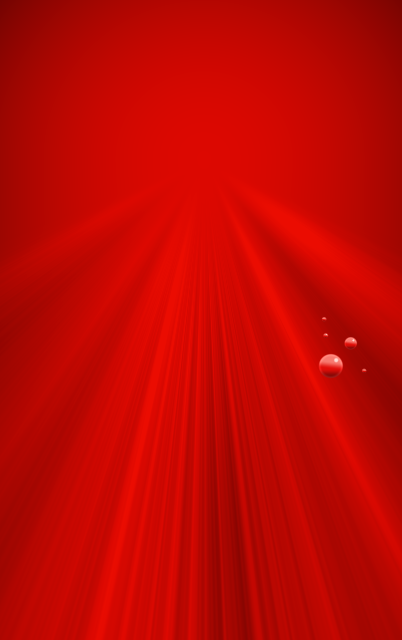
Reproduce this background procedurally as a WebGL 1 fragment shader.

```glsl
precision highp float;
// Red backdrop: a soft glow, a fan of light rays falling from it, and five glossy bubbles.
uniform vec2 u_resolution;

const vec2 APEX = vec2(0.319, 0.753);

float hash(float n) {
  n = fract(n * 0.1031);
  n *= n + 33.33;
  return fract(n * (n + n));
}

float noise(float x) {
  float cell = floor(x);
  float f = fract(x);
  return mix(hash(cell), hash(cell + 1.0), f * f * (3.0 - 2.0 * f));
}

// Soft beam around one angle
float beam(float angle, float center, float width) {
  float d = (angle - center) / width;
  return exp(-d * d);
}

// Glow around the apex, fading to dark corners and sides
float backdrop(vec2 d) {
  float below = smoothstep(0.0, 0.55, -d.y);
  float sides = mix(2.5, 1.2, below) * d.x * d.x;
  float upper = 2.6 * pow(max(d.y, 0.0), 2.0);
  return 0.865 - sides - upper - 0.10 * below;
}

// Wide bands of light and shade
float broadRays(float a, float reach) {
  float light = 0.15 * beam(a, 0.92, 0.13) + 0.11 * beam(a, 0.46, 0.055)
    + 0.08 * beam(a, -0.22, 0.08) + 0.07 * beam(a, -0.36, 0.06)
    + 0.04 * beam(a, -0.60, 0.06) + 0.06 * beam(a, -1.05, 0.07);
  float shade = 0.11 * beam(a, 0.67, 0.08) + 0.05 * beam(a, 0.32, 0.05)
    + 0.03 * beam(a, -0.48, 0.04) + 0.04 * beam(a, -0.84, 0.06);
  float core = 0.15 * beam(a, 0.06, 0.09) * reach;
  return light - shade - core;
}

// Thin streaks, densest near the vertical
float fineRays(float a) {
  float streaks = 0.0;
  float frequency = 34.0;
  float weight = 0.07;
  for (int i = 0; i < 4; i++) {
    streaks += weight * (noise((a + 2.0) * frequency + float(i) * 29.0) - 0.5);
    frequency *= 1.8;
    weight *= 1.08;
  }
  float lines = 0.15 * beam(a, 0.116, 0.008) + 0.09 * beam(a, 0.268, 0.008)
    + 0.07 * beam(a, 0.46, 0.012) + 0.11 * beam(a, 0.006, 0.005)
    + 0.09 * beam(a, -0.075, 0.006) + 0.06 * beam(a, -0.21, 0.010)
    + 0.08 * beam(a, 0.045, 0.004) + 0.08 * beam(a, -0.120, 0.007)
    + 0.07 * beam(a, -0.030, 0.004) + 0.05 * beam(a, 0.170, 0.007);
  return streaks * mix(0.2, 1.0, beam(a, 0.0, 0.26)) + lines;
}

// Glossy sphere: pale cap, red middle, dark underside and a small glint
vec3 addBubble(vec3 color, vec2 p, vec2 center, float radius, float pixel) {
  vec2 q = (p - center) / radius;
  float dist = length(q);
  float edge = pixel / radius;
  float cover = 1.0 - smoothstep(1.0 - edge, 1.0 + edge, dist);
  vec3 body = mix(vec3(0.50, 0.03, 0.02), vec3(0.88, 0.05, 0.03), smoothstep(-0.9, -0.2, q.y));
  float cap = smoothstep(-0.25, 0.4, q.y + 0.12 * q.x);
  body = mix(body, vec3(0.97, 0.48, 0.44), cap);
  body += 0.18 * smoothstep(0.75, 1.0, dist) * vec3(0.6, 0.5, 0.5);
  float glint = 1.0 - smoothstep(0.08, 0.25, length(q - vec2(0.45, 0.5)));
  body = mix(body, vec3(1.0, 0.85, 0.82), glint);
  return mix(color, body, cover);
}

void main() {
  float pixel = 1.0 / u_resolution.y;
  vec2 p = gl_FragCoord.xy * pixel;
  vec2 d = p - APEX;
  float angle = atan(d.x, -d.y);
  float dist = length(d);

  // Rays emerge gradually; the steep side rays die out first
  float fan = 1.0 - smoothstep(1.0, 1.22, abs(angle));
  float emerge = smoothstep(0.02, 0.22, dist);
  float reach = smoothstep(0.15, 0.65, dist);
  float rays = broadRays(angle, reach) * emerge;
  rays += fineRays(angle) * smoothstep(0.05, 0.36, dist);

  float red = clamp(backdrop(d) + rays * fan, 0.45, 0.92);
  vec3 color = vec3(red, 0.036 * red + 0.25 * max(red - 0.86, 0.0), 0.002);

  // Bubbles
  color = addBubble(color, p, vec2(0.517, 0.428), 0.0185, pixel);
  color = addBubble(color, p, vec2(0.548, 0.4635), 0.0094, pixel);
  color = addBubble(color, p, vec2(0.5065, 0.501), 0.0031, pixel);
  color = addBubble(color, p, vec2(0.509, 0.4755), 0.0033, pixel);
  color = addBubble(color, p, vec2(0.569, 0.4205), 0.0030, pixel);

  gl_FragColor = vec4(color, 1.0);
}
```
